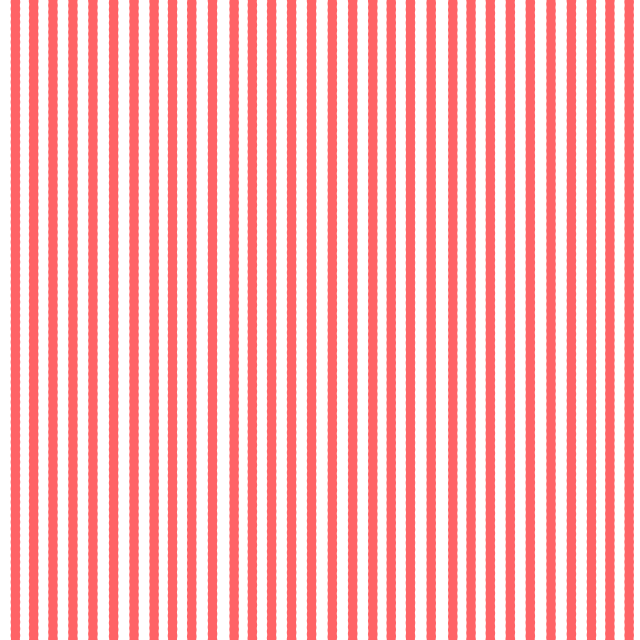
This pattern is drawn by a Shadertoy shader. Its source:

```glsl
// Coral vertical stripes on white, 32 across, with slightly uneven gaps.
// The spacing repeats every 11 stripes; each pixel takes the distance to
// the nearest shifted stripe, and a tiny ripple roughens the edges.

const float TAU = 6.2831853;
const int GROUP = 11;             // stripes before the spacing repeats
const float GROUP_WIDTH = 0.3417; // in canvas widths
const float FIRST_CENTER = 0.0241;
const float STRIPE_WIDTH = 0.01445;
const float RIPPLE_COUNT = 96.0;  // ripples along the height
const float RIPPLE_DEPTH = 0.0003;

const vec3 WHITE = vec3(1.0);
const vec3 CORAL = vec3(1.0, 0.39, 0.40);

// Sideways shift of each stripe in a group, in units of the mean pitch
const float SHIFT[GROUP] = float[GROUP](
    0.0, -0.083, -0.112, -0.108, -0.102, -0.06,
    -0.035, -0.025, -0.098, -0.13, -0.087);

float hash(float n) {
    return fract(sin(n * 127.1) * 43758.5453);
}

float stripeCenter(int index, float pitch) {
    int member = (index % GROUP + GROUP) % GROUP;
    return FIRST_CENTER + (float(index) + SHIFT[member]) * pitch;
}

// Small edge offset, with its own phase on each stripe
float edgeRipple(float y, float seed) {
    return RIPPLE_DEPTH * sin(TAU * (y * RIPPLE_COUNT + hash(seed)));
}

// Signed distance to the nearest stripe, negative inside
float stripeDistance(vec2 uv, float pitch) {
    int nearest = int(floor((uv.x - FIRST_CENTER) / pitch + 0.5));
    float d = 1.0;
    for (int k = -1; k <= 1; k++) {
        int index = nearest + k;
        float halfWidth = 0.5 * STRIPE_WIDTH + edgeRipple(uv.y, float(index) + 7.0);
        d = min(d, abs(uv.x - stripeCenter(index, pitch)) - halfWidth);
    }
    return d;
}

// Coverage of one pixel by the region where d is negative
float coverage(float d, float pixel) {
    return clamp(0.5 - d / pixel, 0.0, 1.0);
}

void mainImage(out vec4 fragColor, in vec2 fragCoord) {
    vec2 uv = fragCoord / iResolution.xy;
    float d = stripeDistance(uv, GROUP_WIDTH / float(GROUP));
    float ink = coverage(d, 1.0 / iResolution.x);
    fragColor = vec4(mix(WHITE, CORAL, ink), 1.0);
}
```
